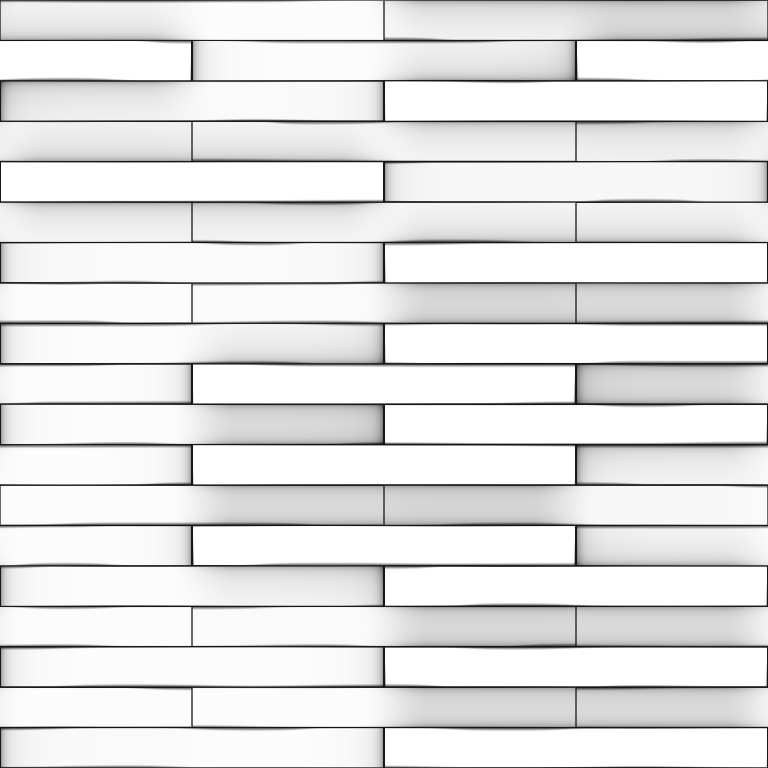
This pattern is drawn by a WebGL 2 fragment shader. Its source:

```glsl
#version 300 es
precision highp float;
// Staggered wall of long white slats, some raised and shading the sunken ones.
uniform vec2 u_resolution;
out vec4 outColor;

const int ROWS = 19;
const float ROW_HEIGHT = 1.0 / 19.0;
const float SLAT_LENGTH = 0.5;
const float WHITE = 1.0;
const float SUNKEN_WHITE = 0.988;
const float INK = 0.08;

// Raised slat of each row, from the top: -1 none, 0 first, 1 second.
const int RAISED[ROWS] = int[ROWS](
    -1, 1, 1, -1, 0, -1, 1, -1, 1, 0, 1, 0, -1, 0, 1, -1, 1, -1, 1);

float hash(vec2 p) {
    p = fract(p * vec2(0.1031, 0.1137));
    p += dot(p, p.yx + 33.33);
    return fract((p.x + p.y) * p.x * 7.31 + p.y * 5.17);
}

float smoothNoise(float x, float seed) {
    float cell = floor(x);
    float f = fract(x);
    f = f * f * (3.0 - 2.0 * f);
    return mix(hash(vec2(cell + 3.0, seed)), hash(vec2(cell + 4.0, seed)), f);
}

int wrapRow(int row) {
    return (row + ROWS) % ROWS;
}

// Odd rows are shifted by half a slat.
float rowOffset(int row) {
    return row % 2 == 1 ? 0.5 * SLAT_LENGTH : 0.0;
}

// Signed horizontal distance to the raised slat of a row, negative inside.
float raisedDistance(float x, int row) {
    int slat = RAISED[row];
    if (slat < 0) return 1.0;
    float center = rowOffset(row) + (float(slat) + 0.5) * SLAT_LENGTH;
    return abs(fract(x - center + 0.5) - 0.5) - 0.5 * SLAT_LENGTH;
}

float raisedCover(float x, int row) {
    return 1.0 - smoothstep(-0.06, 0.03, raisedDistance(x, row));
}

// Shadow cast by a raised neighbour at distance d above or below.
float edgeShadow(float d) {
    return 0.022 + 0.145 * exp(-d / 0.023) + 0.24 * exp(-d / 0.0035);
}

// Shadow cast by the end of a raised slat.
float endShadow(float d) {
    return 0.1 * exp(-d / 0.025) + 0.36 * exp(-d / 0.005);
}

float lineMask(float d, float halfWidth, float pixel) {
    return 1.0 - smoothstep(halfWidth - 0.6 * pixel, halfWidth + 0.6 * pixel, d);
}

// Soft gray gap left where a warped edge pulls back from the straight seam.
float warpGap(float d, float along, float seed) {
    float inset = 0.0048 * smoothstep(0.35, 1.0, smoothNoise(along * 3.0, seed));
    return 0.5 * (1.0 - smoothstep(0.2 * inset, inset + 0.0008, d))
         * smoothstep(0.0004, 0.004, inset);
}

float sunkenShade(float x, int row, float above, float below) {
    float shadow = edgeShadow(above) * raisedCover(x, wrapRow(row - 1))
                 + edgeShadow(below) * raisedCover(x, wrapRow(row + 1));
    shadow += 0.009 * (raisedCover(x, wrapRow(row - 2))
                     + raisedCover(x, wrapRow(row + 2)));
    shadow += endShadow(max(raisedDistance(x, row), 0.0));
    return SUNKEN_WHITE - shadow;
}

void main() {
    vec2 uv = gl_FragCoord.xy / u_resolution;
    float pixel = 1.0 / min(u_resolution.x, u_resolution.y);

    // Row and slat coordinates, counted from the top.
    float fromTop = 1.0 - uv.y;
    int row = clamp(int(floor(fromTop / ROW_HEIGHT)), 0, ROWS - 1);
    float above = fromTop - float(row) * ROW_HEIGHT;
    float below = ROW_HEIGHT - above;
    float slatX = fract(uv.x - rowOffset(row)) / SLAT_LENGTH;
    float along = fract(slatX);
    float toJoint = min(along, 1.0 - along) * SLAT_LENGTH;
    float seed = float(row) * 7.0 + floor(slatX) * 3.0 + 1.0;

    // Face shading.
    bool isRaised = raisedDistance(uv.x, row) < 0.0;
    float shade = isRaised ? WHITE : sunkenShade(uv.x, row, above, below);

    // Warped long edges and slightly leaning ends of raised slats.
    shade *= 1.0 - warpGap(above, along, seed);
    shade *= 1.0 - warpGap(below, along, seed + 171.0);
    if (isRaised) {
        float endId = along < 0.5 ? 0.0 : 1.0;
        float lean = 0.004 * hash(vec2(seed, 61.0 + endId)) * above / ROW_HEIGHT;
        shade *= 1.0 - 0.45 * (1.0 - smoothstep(0.3 * lean, lean + 0.001, toJoint));
    }

    // Seams between rows and joints between slats.
    float seamWidth = 0.0007 + 0.0005 * smoothNoise(along * 3.0, seed + 311.0);
    float jointWidth = RAISED[row] >= 0 ? 0.0013 : 0.0008;
    float ink = max(lineMask(min(above, below), seamWidth, pixel),
                    lineMask(toJoint, jointWidth, pixel));
    outColor = vec4(vec3(mix(shade, INK, ink)), 1.0);
}
```
